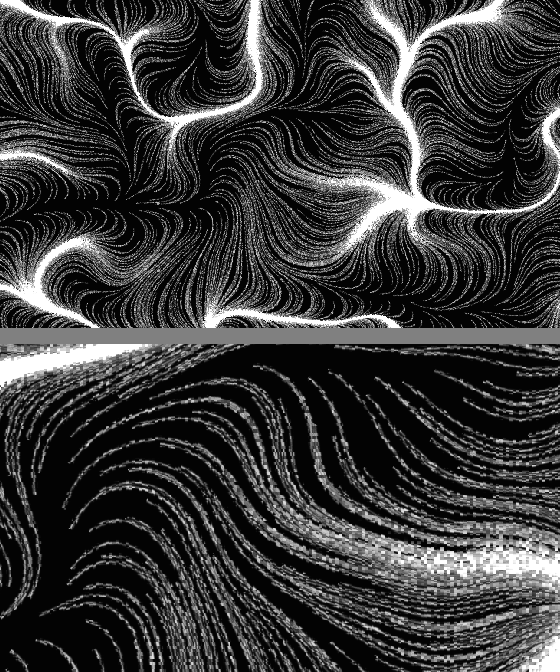
Top: the whole. Bottom: its middle third, enlarged.
This pattern is drawn by a WebGL 2 fragment shader. Its source:

```glsl
#version 300 es
precision highp float;
// Pale grainy hairs that follow a turning flow field and gather into white branching streams.

uniform vec2 u_resolution;
out vec4 outColor;

const int STEPS = 76;
const float STEP_LENGTH = 0.0062;
const float SEED_CELL = 0.031;
const float HAIR_RADIUS = 0.0013;
const float GRAIN_ROWS = 300.0;
const vec3 BACKGROUND = vec3(0.012);
const vec3 INK = vec3(1.0);

float hash(vec2 p) {
    vec3 q = fract(p.xyx * 0.1031);
    q += dot(q, q.yzx + 33.33);
    return fract((q.x + q.y) * q.z);
}

vec2 hash2(vec2 p) {
    return vec2(hash(p), hash(p + vec2(71.7, 19.3)));
}

// Value noise: x holds the value, yz its gradient.
vec3 noiseGradient(vec2 p) {
    vec2 i = floor(p);
    vec2 f = p - i;
    vec2 u = f * f * f * (f * (f * 6.0 - 15.0) + 10.0);
    vec2 du = 30.0 * f * f * (f - 1.0) * (f - 1.0);
    float a = hash(i);
    float b = hash(i + vec2(1.0, 0.0)) - a;
    float c = hash(i + vec2(0.0, 1.0)) - a;
    float d = hash(i + vec2(1.0, 1.0)) - a - b - c;
    return vec3(a + b * u.x + c * u.y + d * u.x * u.y,
                du * (vec2(b, c) + d * u.yx));
}

// Scaled noise layer whose gradient is in canvas units.
vec3 angleLayer(vec2 p, float frequency, float amplitude) {
    vec3 n = noiseGradient(p * frequency + 37.0 + frequency);
    return amplitude * vec3(n.x, n.yz * frequency);
}

// Flow heading and its gradient.
vec3 flowAngle(vec2 p) {
    return angleLayer(p, 3.3, 8.5) + angleLayer(p, 6.9, 1.8);
}

vec2 heading(float angle) {
    return vec2(cos(angle), sin(angle));
}

// Coverage of one path step by the hair that starts at the seed of its cell.
float seedHit(vec2 p, vec2 along, float spread) {
    vec2 cell = floor(p / SEED_CELL);
    vec2 seed = (cell + 0.18 + 0.64 * hash2(cell + 211.0)) * SEED_CELL;
    vec2 offset = seed - p;
    float radius = min(HAIR_RADIUS * spread, 0.12 * SEED_CELL);
    float across = dot(offset, vec2(-along.y, along.x)) / radius;
    float inStep = 1.0 - smoothstep(0.4, 0.6, abs(dot(offset, along)) / STEP_LENGTH);
    return inStep * exp(-across * across);
}

// Walk upstream: x is hair coverage, y is the density of gathered trails.
vec2 traceUpstream(vec2 p) {
    float uncovered = 1.0;
    float density = 0.0;
    float spread = 1.0;
    for (int i = 0; i < STEPS; i++) {
        vec3 flow = flowAngle(p);
        vec2 along = heading(flow.x);
        float divergence = dot(flow.yz, vec2(-along.y, along.x));
        uncovered *= 1.0 - 0.85 * seedHit(p, along, spread);
        density += spread * STEP_LENGTH;
        spread *= exp(-divergence * STEP_LENGTH);
        if (spread < 0.02 || density > 2.5) break;
        // Half-step turn keeps the walk on the curved streamline.
        float turn = dot(flow.yz, along) * STEP_LENGTH;
        p -= heading(flow.x - 0.5 * turn) * STEP_LENGTH;
    }
    return vec2(1.0 - uncovered, density);
}

void main() {
    vec2 p = gl_FragCoord.xy / u_resolution.y;

    // Fine scatter roughens the hairs into dotted strands.
    vec2 grainCell = floor(p * GRAIN_ROWS);
    float grain = hash(grainCell + 503.0);
    vec2 scatter = (hash2(grainCell + 89.0) - 0.5) * 0.0028;
    vec2 trails = traceUpstream(p + scatter);

    // Sparse hairs first, then solid streams with a speckled rim.
    float hair = trails.x * mix(0.25, 0.9, grain);
    float threshold = 0.3 + 0.7 * grain;
    float stream = smoothstep(threshold, threshold + 0.4, trails.y);
    outColor = vec4(mix(BACKGROUND, INK, max(hair, stream)), 1.0);
}
```
